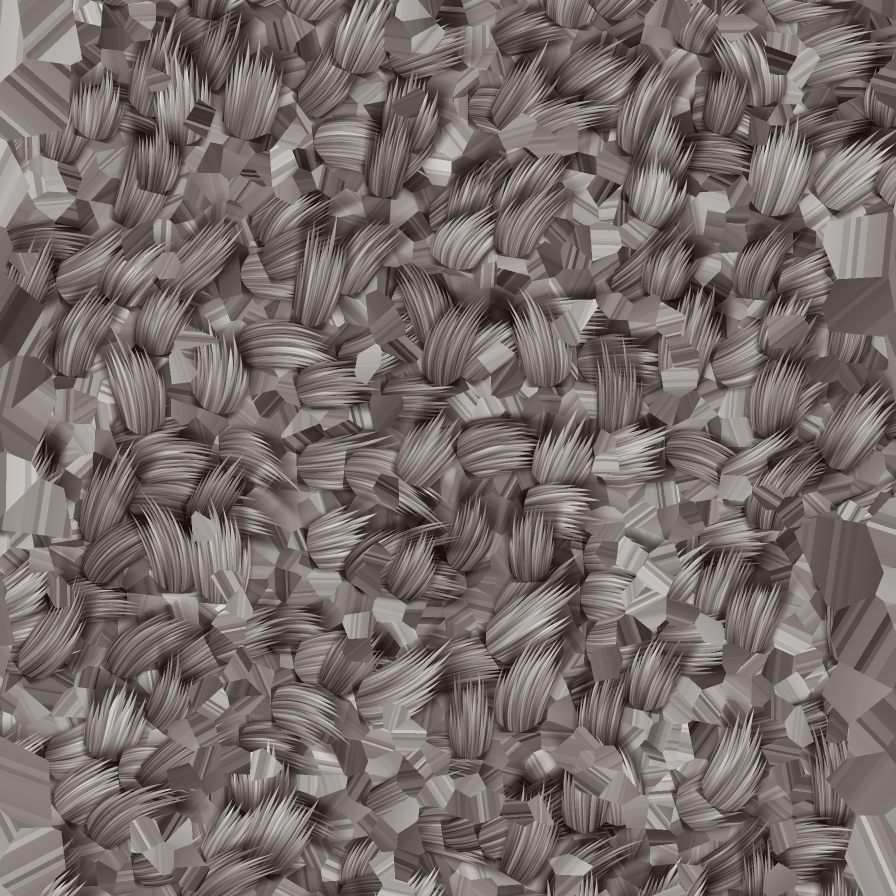
A WebGL 2 fragment shader for this texture:

```glsl
#version 300 es
precision highp float;
// Shaggy grey-brown fur: curved pointed tufts broken by seams of striped angular shards.
uniform vec2 u_resolution;
out vec4 fragColor;

vec2 hash2(vec2 p) {
    vec3 q = fract(p.xyx * vec3(0.1031, 0.1030, 0.0973));
    q += dot(q, q.yzx + 33.33);
    return fract((q.xx + q.yz) * q.zy);
}

float gradientNoise(vec2 p) {
    vec2 i = floor(p), f = fract(p);
    vec2 u = f * f * (3.0 - 2.0 * f);
    vec2 e = vec2(0.0, 1.0);
    float a = dot(hash2(i) * 2.0 - 1.0, f);
    float b = dot(hash2(i + e.yx) * 2.0 - 1.0, f - e.yx);
    float c = dot(hash2(i + e.xy) * 2.0 - 1.0, f - e.xy);
    float d = dot(hash2(i + e.yy) * 2.0 - 1.0, f - e.yy);
    return mix(mix(a, b, u.x), mix(c, d, u.x), u.y);
}

// Voronoi shard: xy = centre of the nearest site, z = striped tone.
vec3 shard(vec2 p, float scale) {
    vec2 cell = floor(p * scale), site = vec2(0.0), id = vec2(0.0);
    float nearest = 9.0;
    for (int j = -1; j <= 1; j++)
    for (int i = -1; i <= 1; i++) {
        vec2 c = cell + vec2(i, j);
        vec2 s = c + hash2(c + 71.0);
        float d = distance(s, p * scale);
        if (d < nearest) { nearest = d; site = s; id = c; }
    }
    vec2 rnd = hash2(id + 19.0);
    float angle = rnd.x * 6.2832;
    float across = dot(p * scale - site, vec2(cos(angle), sin(angle)));
    float stripe = hash2(vec2(floor(across * 7.0 + 0.6 * sin(across * 9.0)), rnd.x * 97.0)).x - 0.5;
    float tone = 0.5 + 0.34 * (rnd.y - 0.5) + 0.36 * stripe * hash2(id + 5.0).x + 0.08 * across;
    return vec3(site / scale, tone);
}

// Paints one tuft over the tone; d is the offset from its root in grid cells.
float paintTuft(float tone, vec2 d, vec2 id, float blur) {
    vec2 r1 = hash2(id + 3.0), r2 = hash2(id + 47.0);
    float angle = mix(-0.1, 1.65, r1.x);
    vec2 dir = vec2(cos(angle), sin(angle));
    float size = mix(1.15, 1.85, r1.y);
    float x = dot(d, dir) / size;
    if (x < 0.0 || x > 1.1) return tone;

    // Bent, fanned-out coordinates: x runs root to tip, s runs side to side.
    float bend = mix(0.5, -0.65, r2.x);
    float width = mix(0.42, 0.6, r2.y) * (0.5 + 0.5 * sqrt(x));
    float s = (dot(d, vec2(-dir.y, dir.x)) - bend * size * x * (x - 0.15)) / width;
    if (abs(s) > 1.2) return tone;

    // Soft shadow in the gaps between the tips.
    tone *= 1.0 - 0.5 * smoothstep(1.2, 0.75, abs(s)) * smoothstep(1.08, 0.65, x);

    vec2 seed = r1 * 50.0;
    float streak = 0.24 * gradientNoise(vec2(s * 5.0, x * 1.6) + seed)
                 + 0.28 * gradientNoise(vec2(s * 19.0, x * 1.8) + seed.yx);
    s += 0.07 * gradientNoise(vec2(s * 2.0, x * 3.0) + seed);
    for (int layer = 0; layer < 2; layer++) {
        float front = float(layer);
        float count = 7.0 - front;
        float strand = floor(s * count + 0.5 * front);
        float f = s * count + 0.5 * front - strand - 0.5;
        float middle = (strand + 0.5 - 0.5 * front) / count;
        vec2 rnd = hash2(id * 13.0 + vec2(strand, front * 31.0));
        float tip = (0.68 + 0.34 * rnd.x - 0.17 * front) * (1.0 - 0.38 * middle * middle);
        float halfWidth = 0.8 * clamp((tip - x) / 0.36, -0.1, 1.0);
        float cover = clamp((halfWidth - abs(f)) * width / count / blur + 0.5, 0.0, 1.0);
        cover *= clamp((1.0 - abs(s)) * width / blur, 0.0, 1.0);
        cover *= clamp((x - 0.12 * s * s) * size / blur, 0.0, 1.0);
        float shade = 0.51 + 0.16 * (r2.y - 0.5) + streak + 0.14 * (rnd.y - 0.5);
        shade += 0.3 * (x / tip - 0.55) + 0.2 * f * (0.4 + x) - 0.14 * pow(abs(s), 4.0);
        shade -= 0.16 * smoothstep(0.3, 0.5, abs(f)) * x;
        tone = mix(tone, shade + 0.04 * front, cover);
    }
    return tone;
}

float furTone(vec2 p) {
    vec3 small = shard(p, 36.0), large = shard(p, 15.0);
    // Broad shards along the left and right borders.
    if (abs(large.x - 0.5) > 0.46 + 0.1 * gradientNoise(large.xy * 5.0)) return large.z;
    // Thin seams following the zero lines of a slow noise.
    if (abs(gradientNoise(small.xy * 4.6 + 8.0)) < 0.03) return small.z;

    // Tufts from the top row down, so that lower ones overlap.
    float tone = small.z, grid = 14.0;
    vec2 cell = floor(p * grid);
    for (int j = 1; j >= -2; j--)
    for (int i = -2; i <= 2; i++) {
        vec2 id = cell + vec2(i, j);
        tone = paintTuft(tone, p * grid - id - hash2(id), id, 0.6 * grid / u_resolution.y);
    }
    return tone;
}

vec3 furColour(float tone) {
    float v = clamp(tone, 0.1, 0.9);
    return v - vec3(0.0, 0.65, 1.0) * mix(0.06, 0.025, smoothstep(0.52, 0.64, v));
}

void main() {
    vec3 colour = vec3(0.0);
    // Four samples per pixel smooth the shard edges.
    for (int k = 0; k < 4; k++) {
        vec2 offset = vec2(k % 2, k / 2) * 0.5 - 0.25;
        colour += 0.25 * furColour(furTone((gl_FragCoord.xy + offset) / u_resolution.y));
    }
    fragColor = vec4(colour, 1.0);
}
```
